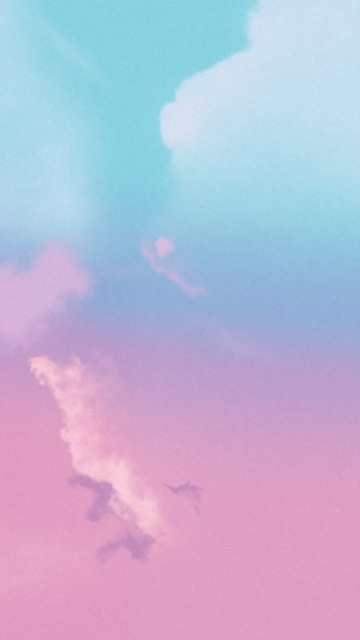
Give the GLSL for this texture, as a WebGL 2 fragment shader.

```glsl
#version 300 es
precision highp float;

#define ROSE vec3(0.880, 0.605, 0.755)
#define MAUVE vec3(0.725, 0.605, 0.795)
#define BLUE vec3(0.565, 0.675, 0.840)
#define TEAL vec3(0.530, 0.820, 0.882)
#define HAZE vec3(0.765, 0.875, 0.938)
#define LILAC vec3(0.850, 0.710, 0.860)
#define PEACH vec3(0.955, 0.735, 0.815)
#define GLOW vec3(0.880, 0.885, 0.950)
#define SHADOW vec3(0.755, 0.540, 0.730)
#define GRAIN 0.022

uniform vec2 u_resolution;
out vec4 fragColor;

float hash(vec2 p) {
  p = fract(p * vec2(0.1031, 0.1137));
  p += dot(p, p.yx + 33.33);
  return fract((p.x + p.y) * p.x * 17.3);
}

float noise(vec2 p) {
  vec2 i = floor(p), f = fract(p);
  f = f * f * (3.0 - 2.0 * f);
  return mix(mix(hash(i), hash(i + vec2(1, 0)), f.x),
             mix(hash(i + vec2(0, 1)), hash(i + vec2(1, 1)), f.x), f.y);
}

// Fractal noise centred on zero
float fbm(vec2 p) {
  float sum = 0.0, amp = 0.5;
  for (int i = 0; i < 5; i++) {
    sum += amp * (noise(p) - 0.5);
    p = mat2(1.6, 1.2, -1.2, 1.6) * p + 7.3;
    amp *= 0.55;
  }
  return sum;
}

// Soft rotated ellipse
float puff(vec2 p, vec2 centre, vec2 radius, float angle) {
  float c = cos(angle), s = sin(angle);
  vec2 q = mat2(c, -s, s, c) * (p - centre) / radius;
  return exp(-dot(q, q) * 1.4);
}

float fall(float a, float b, float x) { return 1.0 - smoothstep(a, b, x); }

vec3 sky(vec2 p) {
  float h = p.y + 0.10 * (p.x - 0.28) + 0.03 * fbm(p * vec2(5.0, 9.0));
  h -= 0.035 * fall(0.02, 0.20, p.x);
  vec3 c = mix(ROSE, MAUVE, smoothstep(0.23, 0.465, h));
  c = mix(c, BLUE, smoothstep(0.43, 0.54, h));
  return mix(c, TEAL, smoothstep(0.52, 0.74, h));
}

// Pale haze and a slanted streak on the left
vec3 leftHaze(vec3 c, vec2 p) {
  float edge = 0.065 + 0.11 * fall(0.76, 1.0, p.y) + 0.06 * fbm(p * 8.0);
  float haze = fall(edge - 0.09, edge + 0.025, p.x) * smoothstep(0.55, 0.68, p.y);
  c = mix(c, HAZE, haze * (0.68 + 0.6 * fbm(p * vec2(7.0, 14.0))));
  float streak = puff(p + 0.02 * fbm(p * 20.0), vec2(0.112, 0.922), vec2(0.085, 0.016), -0.84);
  return mix(c, HAZE, 0.4 * streak);
}

// Large bright cloud on the right with a rounded head
vec3 rightCloud(vec3 c, vec2 p, vec2 warp) {
  vec2 q = p + 0.65 * warp;
  float edge = 0.393 - 0.122 * fall(0.85, 0.945, q.y) - 0.055 * fall(0.61, 0.71, q.y);
  float head = length((q - vec2(0.281, 0.803)) * vec2(1.0, 0.88)) - 0.037;
  float d = min(edge - q.x, head);
  float soft = mix(0.030, 0.005, smoothstep(0.70, 0.78, p.y));
  soft += 0.010 * smoothstep(0.84, 0.88, p.y);
  float cover = fall(-soft, soft, d);
  float halo = 0.22 * fall(-0.02, 0.05, d) * smoothstep(0.6, 0.8, p.y);
  float body = smoothstep(0.55, 0.86, p.y + 0.12 * fbm(p * vec2(6.0, 8.0) + 3.0));
  body *= 0.97 + 0.22 * fbm(p * vec2(11.0, 16.0) + 9.0);
  c = mix(c, HAZE, max(halo, cover * clamp(body + 0.06, 0.0, 1.0)));
  float rim = puff(p, vec2(0.275, 0.805), vec2(0.052, 0.060), 0.0);
  rim += 0.6 * puff(p, vec2(0.365, 0.890), vec2(0.11, 0.045), 0.75);
  rim += 0.35 * puff(p, vec2(0.50, 0.97), vec2(0.14, 0.07), 0.2);
  rim *= cover * (0.85 + 0.7 * fbm(p * 22.0));
  return mix(c, GLOW, clamp(rim * 0.85, 0.0, 1.0));
}

// Lilac bank at the left and the small curled wisp in the middle
vec3 lilacClouds(vec3 c, vec2 p, vec2 warp) {
  vec2 q = p + warp;
  float bank = puff(q, vec2(0.085, 0.560), vec2(0.080, 0.052), 0.4)
             + puff(q, vec2(0.015, 0.520), vec2(0.090, 0.070), 0.3);
  float fibre = fbm(mat2(0.85, -0.5, 0.5, 0.85) * q * vec2(10.0, 34.0) + 5.0);
  bank = smoothstep(0.08, 0.95, bank + 0.5 * fibre) * fall(0.125, 0.165, q.x);
  c = mix(c, LILAC, 0.9 * bank);
  c = mix(c, LILAC, 0.25 * puff(q, vec2(0.19, 0.575), vec2(0.045, 0.010), 0.1));

  vec2 w = p + 0.7 * warp;
  float s = clamp((w.x - 0.218) / 0.107, 0.0, 1.0);
  float curl = w.y - (0.618 - 0.095 * pow(s, 0.6));
  float span = smoothstep(0.214, 0.226, w.x) * fall(0.28, 0.335, w.x) * fall(0.60, 0.64, w.y);
  float wisp = span * smoothstep(-0.008, 0.006, curl) * exp(-max(curl - 0.008, 0.0) * 40.0);
  c = mix(c, LILAC, clamp(wisp * (0.75 + 1.2 * fbm(p * 34.0)), 0.0, 0.9));
  float knot = puff(w, vec2(0.257, 0.618), vec2(0.019, 0.019), 0.0);
  c = mix(c, LILAC + 0.03, 0.85 * smoothstep(0.12, 0.7, knot + 0.5 * fbm(p * 40.0)));
  return mix(c, LILAC, 0.22 * puff(q, vec2(0.36, 0.475), vec2(0.07, 0.013), -0.45));
}

// Lit column drifting down to the right, with dusky pockets
vec3 pinkColumn(vec3 c, vec2 p, vec2 warp) {
  float mist = puff(p + warp, vec2(0.02, 0.12), vec2(0.16, 0.06), 0.1);
  c = mix(c, PEACH, mist * (0.4 + 0.5 * fbm(p * vec2(10.0, 26.0))));
  c = mix(c, PEACH, 0.25 * puff(p, vec2(0.19, 0.27), vec2(0.16, 0.12), -0.9));
  vec2 q = p + 1.5 * warp;
  float s = (0.44 - q.y) / 0.30;
  float x = q.x - (0.104 + 0.085 * s + 0.065 * s * s);
  float ends = fall(0.438, 0.456, q.y) * smoothstep(0.125, 0.18, q.y);
  float column = smoothstep(-0.046, -0.032, x) * fall(0.005, 0.065, x) * ends;
  float relief = fbm(p * 26.0 + 0.6 * warp);
  c = mix(c, PEACH, clamp(column * (0.85 + 1.1 * relief), 0.0, 1.0));
  c += column * vec3(0.02, 0.09, 0.05) * clamp(relief * 2.5, -0.6, 0.8);

  float dusk = puff(q, vec2(0.152, 0.228), vec2(0.065, 0.030), -0.82);
  dusk += 0.80 * puff(q, vec2(0.185, 0.144), vec2(0.055, 0.024), 0.1);
  dusk += 0.80 * puff(q, vec2(0.283, 0.241), vec2(0.027, 0.011), -0.35);
  dusk += 0.45 * puff(q, vec2(0.302, 0.205), vec2(0.014, 0.036), 0.1);
  dusk += 0.45 * puff(q, vec2(0.341, 0.156), vec2(0.014, 0.009), -0.3);
  return mix(c, SHADOW, 0.85 * smoothstep(0.18, 0.72, dusk * (1.0 + 1.2 * fbm(p * 38.0))));
}

void main() {
  vec2 p = gl_FragCoord.xy / u_resolution.y;
  vec2 warp = 0.05 * vec2(fbm(p * 22.0), fbm(p * 22.0 + 41.0));
  vec3 c = leftHaze(sky(p), p);
  c = rightCloud(c, p, warp);
  c = lilacClouds(c, p, warp);
  c = pinkColumn(c, p, warp);
  c += GRAIN * (noise(p * 320.0) - 0.5);
  fragColor = vec4(c, 1.0);
}
```
